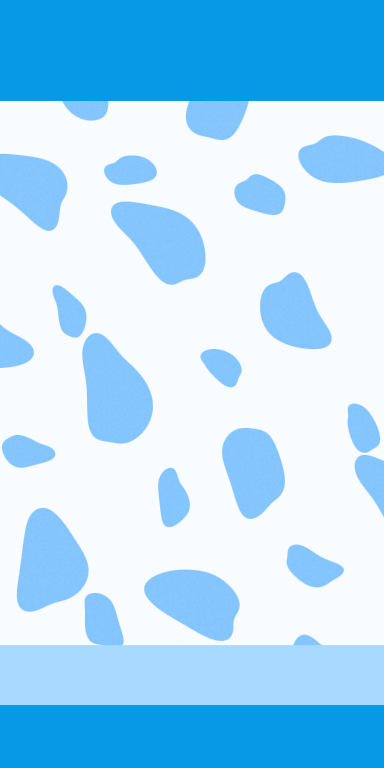
Give the GLSL for this pattern, as a Shadertoy shader.

```glsl
// Flat horizontal bands around a pale field strewn with soft, uneven spots.
// Spots sit on a turned, jittered grid; large and small ones alternate, and
// each is a bent ellipse whose outline is varied by a few angular waves.

const vec3 DEEP_BLUE  = vec3(0.03, 0.60, 0.90);
const vec3 LIGHT_BLUE = vec3(0.66, 0.85, 1.00);
const vec3 SPOT_BLUE  = vec3(0.522, 0.773, 0.998);
const vec3 PALE_FIELD = vec3(0.975, 0.99, 1.00);

const float TAU = 6.2831853;
const float CELL_SIZE = 0.285;   // grid pitch, in canvas widths
const float GRID_TURN = 0.42;    // hides the rows of the grid

// Band borders, in canvas heights
const float LOW_BORDER  = 0.082;
const float STRIP_TOP   = 0.160;
const float FIELD_TOP   = 0.8685;

float hash(vec2 p) {
    return fract(sin(dot(p, vec2(127.1, 311.7))) * 43758.5453);
}

vec2 hash2(vec2 p, float seed) {
    return vec2(hash(p + seed), hash(p + seed + 17.3));
}

mat2 rotation(float angle) {
    float c = cos(angle), s = sin(angle);
    return mat2(c, s, -s, c);
}

// Approximate signed distance to a bent ellipse with a wavy outline
float spotDistance(vec2 p, vec2 radii, vec2 phase, float bend) {
    vec2 q = p / radii;
    q.y += bend * sin(q.x * 2.2 + phase.x);
    float t = atan(q.y, q.x);
    float outline = 1.0 + 0.07 * sin(2.0 * t + phase.y)
                        + 0.10 * sin(3.0 * t + phase.x)
                        + 0.035 * sin(4.0 * t + phase.y);
    return (length(q) - outline) * radii.y;
}

// The spot that belongs to one grid cell; p is in the turned grid frame
float cellSpot(vec2 p, vec2 cell) {
    vec2 jitter = (hash2(cell, 3.1) - 0.5) * 0.38;
    vec2 vary   = hash2(cell, 8.7);
    vec2 phase  = hash2(cell, 21.9) * TAU;
    float large = mod(cell.x + cell.y, 2.0);

    float halfLength = mix(mix(0.060, 0.085, vary.x),
                           mix(0.110, 0.145, vary.x), large);
    float halfWidth = halfLength * mix(0.50, 0.68, vary.y);

    // Mostly upright or leaning down to the right
    float angle = mix(-1.95, -0.20, hash(cell + 5.5)) - GRID_TURN;
    vec2 local = p - (cell + 0.5 + jitter) * CELL_SIZE;
    return spotDistance(rotation(-angle) * local,
                        vec2(halfLength, halfWidth), phase, 0.24);
}

// Distance to the nearest spot
float spotField(vec2 p) {
    vec2 turned = rotation(-GRID_TURN) * p;
    vec2 home = floor(turned / CELL_SIZE);
    float nearest = 1.0;
    for (int y = -1; y <= 1; y++) {
        for (int x = -1; x <= 1; x++) {
            nearest = min(nearest, cellSpot(turned, home + vec2(x, y)));
        }
    }
    return nearest;
}

// Antialiased step: 0 below the border, 1 above
float above(float value, float border, float pixel) {
    return clamp((value - border) / pixel + 0.5, 0.0, 1.0);
}

void mainImage(out vec4 fragColor, in vec2 fragCoord) {
    vec2 p = fragCoord / iResolution.x;
    float height = fragCoord.y / iResolution.y;
    float pixel = 1.0 / iResolution.y;

    // Spots with a barely visible grain
    float d = spotField(p + vec2(2.3, 4.1));
    float cover = clamp(0.5 - d / max(fwidth(d), 1e-5), 0.0, 1.0);
    float grain = (hash(floor(p * 256.0)) - 0.5) * 0.016;
    vec3 color = mix(PALE_FIELD, SPOT_BLUE + grain, cover);

    // Bands over the field
    color = mix(LIGHT_BLUE, color, above(height, STRIP_TOP, pixel));
    color = mix(DEEP_BLUE, color, above(height, LOW_BORDER, pixel));
    color = mix(color, DEEP_BLUE, above(height, FIELD_TOP, pixel));

    fragColor = vec4(color, 1.0);
}
```
